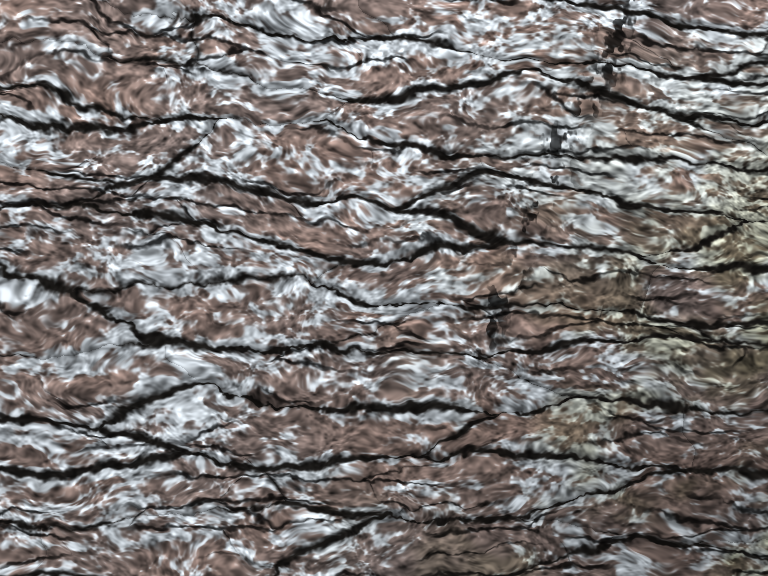
Give the GLSL for this texture, as a WebGL 2 fragment shader.

```glsl
#version 300 es
precision highp float;
// Weathered tree bark: long, nearly level plates split by dark ragged cracks.
// Plates are stretched, staggered Voronoi cells in a warped domain; pale lichen,
// brown wood, moss and grain come from layered value noise.

#define PLATE_SCALE vec2(1.8, 9.6)
#define CRACK_WIDTH 0.0050
#define WARP 0.080
#define GRAIN 1.05
#define RELIEF 0.85
#define LICHEN_LEVEL 0.515
#define BROWN vec3(0.430, 0.382, 0.362)
#define LICHEN vec3(0.625, 0.650, 0.672)
#define MOSS vec3(0.40, 0.39, 0.28)
#define CREVICE vec3(0.085, 0.077, 0.070)

uniform vec2 u_resolution;
out vec4 fragColor;

float hash(vec2 c) {
    vec3 h = fract(c.xyx * 0.1031);
    h += dot(h, h.yzx + 33.33);
    return fract((h.x + h.y) * h.z);
}

float noise(vec2 p) {
    vec2 i = floor(p), f = fract(p);
    f = f * f * (3.0 - 2.0 * f);
    return mix(mix(hash(i), hash(i + vec2(1, 0)), f.x),
               mix(hash(i + vec2(0, 1)), hash(i + vec2(1, 1)), f.x), f.y);
}

float fbm(vec2 p, int octaves) {
    float sum = 0.0, amp = 0.5, total = 0.0;
    for (int i = 0; i < octaves; i++) {
        sum += amp * noise(p);
        total += amp;
        amp *= 0.6;
        p = mat2(1.95, 0.25, -0.25, 1.95) * p + 17.3;
    }
    return sum / total;
}

// Centre of a plate, staggered on every other row
vec2 plateCentre(vec2 id) {
    vec2 jitter = vec2(hash(id + 5.7), hash(id + 91.3)) - 0.5;
    return id + 0.5 + vec2(0.5 * mod(id.y, 2.0), 0.0) + jitter * vec2(0.85, 0.65);
}

// Distances to the crack above (x) and the crack below (y), in canvas heights
vec2 plateBorders(vec2 q) {
    vec2 cell = floor(q), homeId = cell, home = cell;
    float nearest = 1e3;
    for (int y = -2; y <= 2; y++)
    for (int x = -2; x <= 2; x++) {
        vec2 id = cell + vec2(x, y), c = plateCentre(id);
        float d = dot(c - q, c - q);
        if (d < nearest) { nearest = d; home = c; homeId = id; }
    }
    vec2 borders = vec2(0.12);
    for (int y = -2; y <= 2; y++)
    for (int x = -2; x <= 2; x++) {
        if (x == 0 && y == 0) continue;
        vec2 id = homeId + vec2(x, y), c = plateCentre(id), n = c - home;
        vec2 slope = n * PLATE_SCALE;
        float d = dot(0.5 * (c + home) - q, n) / length(slope);
        // upright joints, and some level ones, stay nearly closed
        float level = abs(slope.y) / length(slope);
        d += 0.007 * (1.0 - smoothstep(0.45, 0.96, level));
        d += 0.004 * smoothstep(0.5, 1.0, hash(id + homeId + 40.0));
        if (n.y > 0.0) borders.x = min(borders.x, d);
        else borders.y = min(borders.y, d);
    }
    return borders;
}

void main() {
    vec2 p = gl_FragCoord.xy / u_resolution.y;
    float px = 1.0 / u_resolution.y;

    // Warped domain: rows sink to the right near the top, then waver
    vec2 w = p;
    w.y += mix(-0.03, 0.13, p.y) * p.x;
    w.y += WARP * (fbm(p * vec2(3.2, 3.6) + 3.0, 3) - 0.5);
    w.y += 0.036 * (fbm(p * vec2(13.0, 15.0) + 8.0, 3) - 0.5);
    w.x += 0.12 * (fbm(p * vec2(5.0, 9.0) + 30.0, 3) - 0.5);
    vec2 ragged = w + vec2(0.0, 0.017 * (fbm(p * vec2(42.0, 50.0), 3) - 0.5));

    // Surface texture: grain, fibres and light from above
    float grain = fbm(w * vec2(85.0, 115.0), 2) - 0.5;
    float fibre = fbm(w * vec2(16.0, 80.0) + 50.0, 2) - 0.5;
    vec2 r = w * vec2(34.0, 52.0) + 12.0;
    float relief = fbm(r, 3) - fbm(r + vec2(-0.12, 0.42), 3);

    // Main plates, and a finer set of cracks that shows only in places
    vec2 borders = plateBorders(ragged * PLATE_SCALE + vec2(3.3, 7.1)) + 0.005 * grain;
    vec2 minor = plateBorders(ragged * PLATE_SCALE * 2.1 + vec2(41.6, 23.4)) / 2.1;
    float depth = min(borders.x, borders.y);
    float minorDepth = min(minor.x, minor.y) + 0.004 * grain;

    // Lichen lines the hollows and breaks into small flecks
    float patches = fbm(w * vec2(6.0, 15.0) + 21.0, 3) - 0.5;
    float flecks = fbm(w * vec2(30.0, 52.0) + 33.0, 3) - 0.5;
    float hollow = 1.0 - smoothstep(0.002, 0.030, depth);
    float cover = 0.5 + 0.55 * patches + 0.60 * flecks + 0.30 * grain + 0.13 * (hollow - 0.35);
    float lichen = smoothstep(LICHEN_LEVEL - 0.09, LICHEN_LEVEL + 0.09, cover);
    vec3 wood = BROWN * mix(vec3(0.92, 0.93, 0.95), vec3(1.10, 1.05, 1.03),
                            noise(p * vec2(6.0, 11.0) + 60.0));
    vec3 color = mix(wood, LICHEN, lichen);

    // Moss toward the lower right
    float corner = smoothstep(0.55, 1.45, p.x + 0.35 * (0.5 - p.y));
    float moss = corner * smoothstep(0.40, 0.66, fbm(p * vec2(6.0, 8.0) + 77.0, 4));
    moss *= 1.0 - 0.7 * smoothstep(0.55, 0.9, p.y);
    color = mix(color, MOSS * (0.85 + 0.4 * lichen), 0.55 * moss);

    // Shading of the rounded plates
    float light = 1.02 + GRAIN * grain + 0.35 * fibre + RELIEF * relief;
    light *= mix(0.62, 1.03, smoothstep(0.0, 0.020, borders.y));
    light *= mix(0.72, 1.03, smoothstep(0.0, 0.009, borders.x));
    light *= mix(0.97, 1.10, smoothstep(0.4, 1.0, p.y));
    light *= 1.0 - 0.25 * corner * (1.0 - smoothstep(0.1, 0.6, p.y));
    color *= max(light, 0.15);

    // Short minor cracks
    float minorMask = smoothstep(0.46, 0.66, fbm(p * vec2(6.0, 12.0) + 14.0, 2));
    float minorCrack = 1.0 - smoothstep(0.0006, 0.0045 + px, minorDepth);
    color *= 1.0 - 0.72 * minorMask * minorCrack;

    // Crumbled scar running down across the plates
    float scarX = mix(0.68, 1.07, p.y) + 0.10 * (fbm(p * 7.0 + 9.0, 2) - 0.5);
    float scar = exp(-pow((p.x - scarX) / 0.035, 2.0)) * smoothstep(0.28, 0.45, p.y);
    float crumbs = smoothstep(0.50, 0.62, fbm(p * vec2(55.0, 42.0) + 5.0, 3));
    color *= 1.0 - 0.75 * scar * crumbs;

    // Main cracks, opening and closing along their length
    float opening = smoothstep(0.22, 0.78, fbm(p * vec2(7.0, 13.0) + 44.0, 2));
    float width = CRACK_WIDTH * (0.15 + 1.75 * opening);
    float crack = 1.0 - smoothstep(0.35 * width, 1.35 * width + px, depth);
    color = mix(color, CREVICE * (0.9 + grain), 0.95 * crack);

    fragColor = vec4(clamp(color, 0.0, 1.0), 1.0);
}
```
